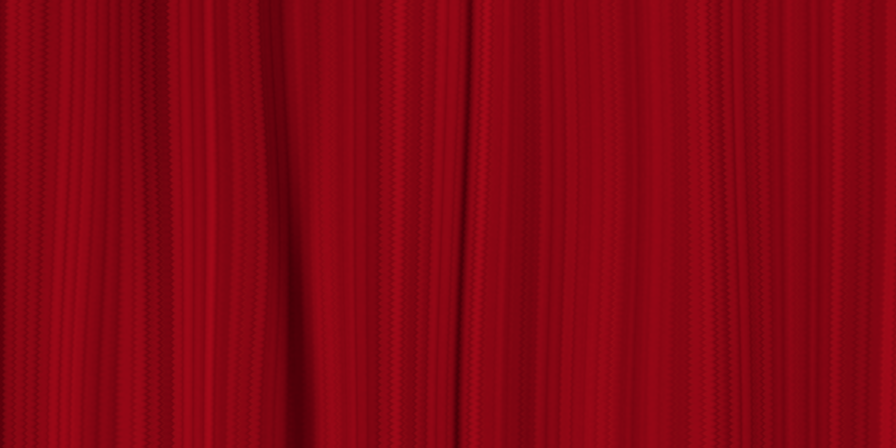
A WebGL 2 fragment shader for this texture:

```glsl
#version 300 es
precision highp float;

uniform vec2 u_resolution;
out vec4 fragColor;

// Lengths are fractions of the canvas height
const float TAU = 6.2831853;
const float RIB_WIDTH = 0.027;
const float STITCH_HEIGHT = 0.0145;
const float STITCH_SWAY = 0.12;
const float BEND_REACH = 0.11;
const float BASE_TONE = 0.546;
const float BROAD_CONTRAST = 0.075;
const float RIB_CONTRAST = 0.115;
const float THREAD_CONTRAST = 0.055;
const float GROOVE_DEPTH = 0.05;
const float GRAIN = 0.016;
const float DEEPEST_SHADOW = 0.24;
const vec3 SHADE = vec3(0.34, 0.000, 0.040);
const vec3 LIGHT = vec3(0.58, 0.028, 0.086);

// Folds: x at top, x at bottom, depth at top, depth at bottom
const int FOLDS = 7;
const vec4 FOLD[FOLDS] = vec4[](
    vec4(0.000, 0.000, 0.07, 0.10),
    vec4(0.190, 0.160, 0.04, 0.01),
    vec4(0.325, 0.350, 0.17, 0.09),
    vec4(0.610, 0.675, 0.08, 0.21),
    vec4(0.700, 0.660, 0.07, 0.03),
    vec4(1.048, 1.020, 0.18, 0.18),
    vec4(1.620, 1.640, 0.03, 0.02));
const float FOLD_WIDTH[FOLDS] = float[](0.022, 0.030, 0.044, 0.036, 0.025, 0.012, 0.060);

float hash(vec2 p) {
    vec3 q = fract(p.xyx * vec3(0.1031, 0.1030, 0.0973));
    q += dot(q, q.yzx + 33.33);
    return fract((q.x + q.y) * q.z);
}

// Smooth value noise, centred on zero
float noise(vec2 p) {
    vec2 cell = floor(p);
    vec2 f = fract(p);
    f = f * f * (3.0 - 2.0 * f);
    float low = mix(hash(cell), hash(cell + vec2(1.0, 0.0)), f.x);
    float high = mix(hash(cell + vec2(0.0, 1.0)), hash(cell + 1.0), f.x);
    return mix(low, high, f.y) - 0.5;
}

float bell(float d, float width) {
    return exp(-d * d / (width * width));
}

void main() {
    vec2 p = gl_FragCoord.xy / u_resolution.y;

    // Fold shadows, and the way they pull the cloth sideways
    float fall = smoothstep(0.0, 1.0, 1.0 - p.y);
    float shadow = 0.0;
    float bend = 0.0;
    for (int i = 0; i < FOLDS; i++) {
        vec4 fold = FOLD[i];
        float lean = (fold.y - fold.x) * fall;
        float d = p.x - fold.x - lean;
        shadow += mix(fold.z, fold.w, fall) * bell(d, FOLD_WIDTH[i]);
        bend += lean * bell(d, BEND_REACH);
    }
    float x = p.x - bend + 0.02 * noise(vec2(p.x * 3.0, p.y * 1.6) + 7.0);

    // Knitted ribs of uneven width with zigzag edges
    float sway = smoothstep(-0.4, 0.2, noise(vec2(x * 22.0, 3.5)));
    float zigzag = sin(TAU * p.y / STITCH_HEIGHT);
    float u = x / RIB_WIDTH + 1.6 * noise(vec2(x * 6.0, 11.5));
    u += STITCH_SWAY * sway * zigzag;
    float across = fract(u) - 0.5;
    float groove = bell(across, 0.13);
    float ridge = bell(across - 0.25, 0.10);

    // Broad bands, single ribs and threads along the cloth
    float tone = BASE_TONE;
    tone += BROAD_CONTRAST * noise(vec2(x * 9.0, p.y * 0.7 + 20.0));
    tone += RIB_CONTRAST * noise(vec2(u, 31.0));
    tone += THREAD_CONTRAST * noise(vec2(u * 2.7, 43.0));
    tone += 0.016 * cos(TAU * across + 3.1);
    tone -= GROOVE_DEPTH * groove * (0.5 + noise(vec2(x * 14.0, 57.0)));
    tone += 0.018 * ridge * sway * (0.6 + 0.4 * zigzag);
    tone += GRAIN * noise(p * 170.0);
    shadow *= 1.0 + 0.6 * noise(vec2(u * 1.3, 71.0));
    tone -= min(shadow, DEEPEST_SHADOW);

    vec3 color = mix(SHADE, LIGHT, (tone - SHADE.r) / (LIGHT.r - SHADE.r));
    color.g += 0.010 * ridge * sway;
    fragColor = vec4(clamp(color, 0.0, 1.0), 1.0);
}
```
